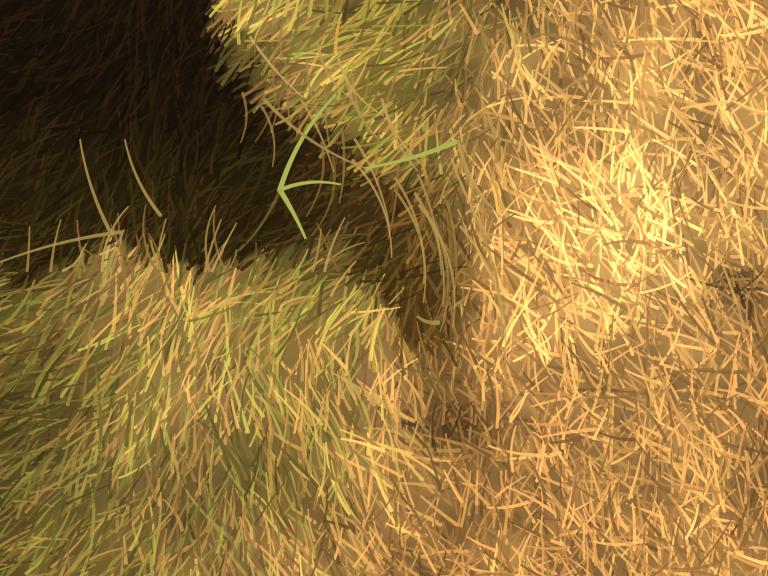
Write a Shadertoy shader that draws this texture.

```glsl
// Sunlit hay: a greenish heap at lower left, a golden wall at right and a dark
// hollow between them. A smooth terrain colour is covered by layered grids of
// curved straws tinted by the terrain at their centre, then by loose stems.

float hash(vec2 p) {
    return fract(sin(dot(p, vec2(127.1, 311.7))) * 43758.5453);
}

float noise(vec2 p) {
    vec2 i = floor(p), f = fract(p);
    f = f * f * (3.0 - 2.0 * f);
    return mix(mix(hash(i), hash(i + vec2(1, 0)), f.x),
               mix(hash(i + vec2(0, 1)), hash(i + vec2(1, 1)), f.x), f.y);
}

float bump(vec2 p, vec2 center, vec2 size) {
    vec2 d = (p - center) / size;
    return exp(-dot(d, d));
}

// 1 inside the hollow, 0 on the hay
float hollow(vec2 p) {
    float rag = (noise(p * 17.0) - 0.5) * 0.07 + (noise(p * 45.0) - 0.5) * 0.04;
    float heapTop = 0.49 + 0.04 * smoothstep(0.0, 0.15, p.x)
        + 0.06 * exp(-pow((p.x - 0.2) / 0.06, 2.0))
        + 0.05 * exp(-pow((p.x - 0.54) / 0.09, 2.0)) - 0.95 * max(p.x - 0.6, 0.0);
    float wallEdge = 0.75 - 0.37 * smoothstep(0.6, 0.95, p.y) + 0.15 * max(0.6 - p.y, 0.0);
    return smoothstep(-0.02, 0.03, p.y - heapTop + rag)
         * smoothstep(-0.03, 0.04, wallEdge - p.x + rag);
}

// How much the place belongs to the golden wall rather than the heap
float wallness(vec2 p) {
    return smoothstep(0.52, 0.86, p.x + 0.25 * (0.3 - p.y));
}

vec3 terrain(vec2 p) {
    float clump = 0.6 * noise(p * 9.0 + 3.0) + 0.4 * noise(p * 23.0);
    vec3 heap = mix(vec3(0.56, 0.47, 0.22), vec3(0.66, 0.52, 0.29), noise(p * 6.0));
    heap = mix(heap, vec3(0.73, 0.55, 0.31), smoothstep(0.2, 0.0, p.y) * 0.0
        + (1.0 - smoothstep(0.0, 0.2, p.y)) * smoothstep(0.2, 0.5, p.x));
    vec3 wall = mix(vec3(0.78, 0.58, 0.32), vec3(0.94, 0.73, 0.42),
        bump(p, vec2(1.13, 0.65), vec2(0.25, 0.38)));
    wall = mix(wall, vec3(0.62, 0.51, 0.29), 0.8 * bump(p, vec2(0.76, 0.93), vec2(0.22, 0.16)));
    vec3 hay = mix(heap, wall, wallness(p)) * mix(0.68, 1.3, clump);
    // Shaded dips in the hay
    float dip = 0.5 * bump(p, vec2(1.28, 0.5), vec2(0.045, 0.04))
        + 0.4 * bump(p, vec2(0.79, 0.26), vec2(0.11, 0.06))
        + 0.45 * bump(p, vec2(0.77, 0.5), vec2(0.06, 0.2))
        + 0.35 * bump(p, vec2(0.0, 0.25), vec2(0.08, 0.15))
        + 0.3 * bump(p, vec2(1.33, 0.18), vec2(0.1, 0.1));
    hay *= 1.0 - dip;
    vec3 dark = mix(vec3(0.2, 0.15, 0.06), vec3(0.12, 0.08, 0.04), smoothstep(0.6, 0.85, p.y));
    dark = mix(dark, vec3(0.35, 0.25, 0.11), smoothstep(0.42, 0.74, p.x));
    return mix(hay, dark * mix(0.85, 1.15, clump), hollow(p));
}

// Main direction of the straws: a fan in the heap, hanging on the wall
float lean(vec2 p) {
    float fan = clamp(0.45 + 2.8 * p.x, 0.45, 1.8);
    fan = mix(fan, 0.7, smoothstep(0.33, 0.48, p.y) * smoothstep(0.3, 0.42, p.x));
    return mix(fan, 1.9, wallness(p));
}

// Soft tapered stem from a to b, bowed sideways
float stem(vec2 p, vec2 a, vec2 b, float bow, float width) {
    vec2 along = b - a, q = p - a;
    float t = clamp(dot(q, along) / dot(along, along), 0.0, 1.0);
    vec2 side = vec2(-along.y, along.x);
    float d = length(q - along * t - side * bow * 4.0 * t * (1.0 - t));
    float r = width * (1.0 - 0.6 * t), aa = 1.0 / iResolution.y;
    return 1.0 - smoothstep(r - aa * 0.5, r + aa, d);
}

void mainImage(out vec4 fragColor, in vec2 fragCoord) {
    vec2 p = fragCoord / iResolution.y;
    vec3 col = terrain(p) * 0.8;

    // Dense straw, one per cell in each layer
    for (int layer = 0; layer < 16; layer++) {
        float k = float(layer), size = mix(0.045, 0.095, fract(k * 0.618));
        vec2 shift = vec2(k * 0.37, k * 0.71), cell = floor(p / size + shift);
        for (int j = 0; j < 9; j++) {
            vec2 id = cell + vec2(j % 3 - 1, j / 3 - 1), seed = id + k * 17.3;
            float r1 = hash(seed), r2 = hash(seed + 5.1), r3 = hash(seed + 9.7);
            vec2 c = (id + vec2(r1, r2) - shift) * size;
            float angle = lean(c) + (r3 + hash(seed + 2.3) - 1.0) * mix(0.9, 1.7, wallness(c));
            vec2 dir = vec2(cos(angle), sin(angle)) * size * mix(0.4, 0.85, r2);
            float cover = stem(p, c - dir, c + dir, (r1 - 0.5) * 0.16, mix(0.0015, 0.0032, r3));
            if (cover > 0.0) {
                float shine = mix(0.58, 1.5, fract(r1 * 7.0 + r3 * 3.0));
                vec3 tint = mix(vec3(1.04, 0.98, 0.96), vec3(0.93, 1.06, 0.9),
                    step(0.55, r2) * (1.0 - 0.8 * wallness(c)));
                col = mix(col, terrain(c) * shine * tint, cover * 0.8);
            }
        }
    }

    // Loose straws hanging off the wall, and a fringe standing on the heap
    for (int i = 0; i < 64; i++) {
        float k = float(i), r1 = hash(vec2(k, 1.0)), r2 = hash(vec2(k, 2.0)), r3 = hash(vec2(k, 3.0));
        float x = mix(0.38, 0.86, r1);
        vec2 a = vec2(x, 1.04 - 0.6 * (x - 0.38) - 0.2 * r2);
        vec2 b = a + vec2((r3 - 0.35) * 0.14, -mix(0.06, 0.24, r2 * r1 + 0.2 * r3));
        if (i > 43) {
            a = vec2(0.04 + 0.56 * r1, 0.53);
            b = a + vec2((r3 - 0.5) * 0.1, 0.04 + 0.08 * r2);
        }
        vec3 straw = mix(vec3(0.48, 0.36, 0.17), vec3(0.82, 0.67, 0.38), r3);
        col = mix(col, straw, 0.8 * stem(p, a, b, (r2 - 0.5) * 0.25, 0.0022));
    }

    // Crossing green blades in front of the hollow
    vec2 knot = vec2(0.486, 0.67);
    float green = max(stem(p, knot, vec2(0.582, 0.835), 0.06, 0.0045),
                      stem(p, knot, vec2(0.53, 0.587), 0.02, 0.0045));
    green = max(green, stem(p, knot, vec2(0.59, 0.68), 0.08, 0.0035));
    green = max(green, stem(p, vec2(0.79, 0.753), vec2(0.634, 0.708), 0.03, 0.004));
    col = mix(col, vec3(0.68, 0.7, 0.32), green);

    // Dry stalks
    float dry = max(stem(p, vec2(0.46, 0.826), vec2(0.634, 0.708), -0.06, 0.003),
                    stem(p, vec2(0.208, 0.597), vec2(0.0, 0.545), -0.03, 0.003));
    dry = max(dry, stem(p, vec2(0.19, 0.6), vec2(0.139, 0.757), 0.04, 0.003));
    dry = max(dry, stem(p, vec2(0.278, 0.627), vec2(0.217, 0.757), 0.06, 0.003));
    dry = max(dry, 0.5 * stem(p, knot, vec2(0.417, 0.566), 0.05, 0.0025));
    dry = max(dry, stem(p, vec2(0.76, 0.44), vec2(0.725, 0.45), 0.1, 0.004));
    col = mix(col, vec3(0.66, 0.55, 0.3), dry * 0.9);

    fragColor = vec4(clamp(col, 0.0, 1.0), 1.0);
}
```
